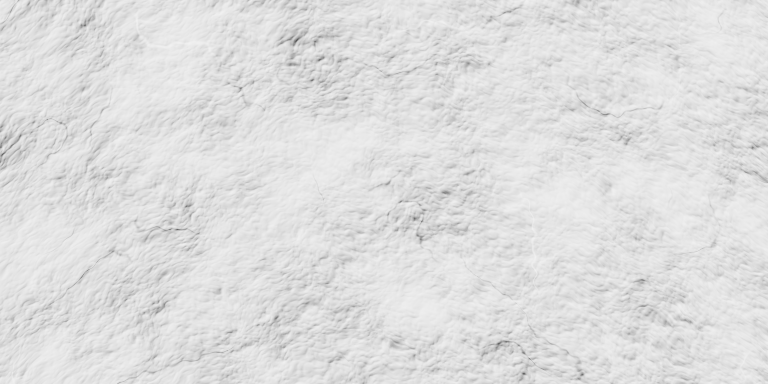
A Shadertoy shader for this texture:

```glsl
// Pale grey rough stone: pitted relief, soft stains, hairline cracks and light veins.

#define LIGHTEST 0.97     // tone that the brightest facets approach
#define SHADE 0.092       // median darkness below LIGHTEST
#define RELIEF 0.80       // strength of the lit grain
#define STAIN 0.72        // strength of the broad mottling
#define CRACK 0.75        // darkness of the cracks
#define VEIN 0.60         // brightness of the veins
#define GRAIN_SCALE 14.0  // coarsest grain cells per canvas height
#define ARCH 0.25         // bend of the grain across the canvas
#define STRETCH 0.76      // grain elongation along the arch
#define LINE_WIDTH 0.0045 // crack half width in canvas heights

// Unit gradient at a lattice point, from an integer hash.
vec2 latticeGradient(vec2 cell) {
    uvec2 k = uvec2(ivec2(cell));
    uint h = k.x * 1597334677u ^ k.y * 3812015801u;
    h = (h ^ (h >> 15)) * 2246822519u;
    h = (h ^ (h >> 13)) * 3266489917u;
    h ^= h >> 16;
    float angle = float(h & 65535u) * 6.28319 / 65536.0;
    return vec2(cos(angle), sin(angle));
}

float gradientNoise(vec2 p) {
    vec2 i = floor(p), f = p - i;
    vec2 u = f * f * f * (f * (f * 6.0 - 15.0) + 10.0);
    vec2 e = vec2(1.0, 0.0);
    float a = dot(latticeGradient(i), f);
    float b = dot(latticeGradient(i + e.xy), f - e.xy);
    float c = dot(latticeGradient(i + e.yx), f - e.yx);
    float d = dot(latticeGradient(i + e.xx), f - e.xx);
    return mix(mix(a, b, u.x), mix(c, d, u.x), u.y);
}

vec2 warp(vec2 p) {
    return vec2(gradientNoise(p), gradientNoise(p + vec2(31.7, 12.3)));
}

// Flattened tops and steep pits.
float pittedHeight(vec2 p) {
    float n = gradientNoise(p);
    return n - 0.5 * abs(n);
}

// Directional shading summed over octaves of the pitted surface.
float reliefShadow(vec2 p) {
    mat2 turn = mat2(0.8, 0.6, -0.6, 0.8);
    vec2 q = p * GRAIN_SCALE;
    vec2 light = 0.2 * vec2(-0.5, 0.866);
    float weight = 0.4, shadow = 0.0;
    for (int i = 0; i < 4; i++) {
        shadow += weight * (pittedHeight(q + light) - pittedHeight(q - light));
        q = turn * q * 2.0 + 17.3;
        light = turn * light;
        weight = min(weight * 1.7, 0.9);
    }
    return shadow;
}

// Thin broken lines along the zero crossings of a noise field.
float brokenLines(vec2 p, float scale, float width) {
    float n = abs(gradientNoise(p * scale)) / scale;
    float presence = smoothstep(0.08, 0.36, gradientNoise(p * scale * 0.8 + 53.1));
    return presence * (1.0 - smoothstep(0.0, width, n));
}

void mainImage(out vec4 fragColor, in vec2 fragCoord) {
    vec2 p = fragCoord / iResolution.y;

    // Grain follows a shallow arch and wanders a little.
    float across = p.x - 0.5 * iResolution.x / iResolution.y;
    vec2 grain = vec2(p.x * STRETCH, p.y + ARCH * across * across);
    grain += 0.025 * warp(p * 6.0) + 0.006 * warp(p * 27.0);

    // Broad stains, which also roughen the grain beneath them.
    float mottle = gradientNoise(grain * 4.0 + 7.1)
                 + 0.6 * gradientNoise(grain * 9.0 + 3.7)
                 + 0.5 * gradientNoise(grain * 21.0 + 9.4);
    float darkness = STAIN * mottle
                   + RELIEF * (1.0 + 0.7 * mottle) * reliefShadow(grain);

    // Cracks run with the grain, veins climb steeply across it.
    vec2 jagged = grain + 0.012 * warp(p * 34.0);
    darkness += CRACK * brokenLines(jagged + 5.3, 7.0, LINE_WIDTH);
    vec2 steep = mat2(0.9, 0.5, -0.45, 0.6) * jagged;
    darkness -= VEIN * brokenLines(steep + 23.9, 6.0, LINE_WIDTH);

    // Exponential response: compressed lights and a long dark tail.
    float tone = LIGHTEST - SHADE * exp(darkness);
    fragColor = vec4(vec3(clamp(tone, 0.0, 1.0)), 1.0);
}
```
